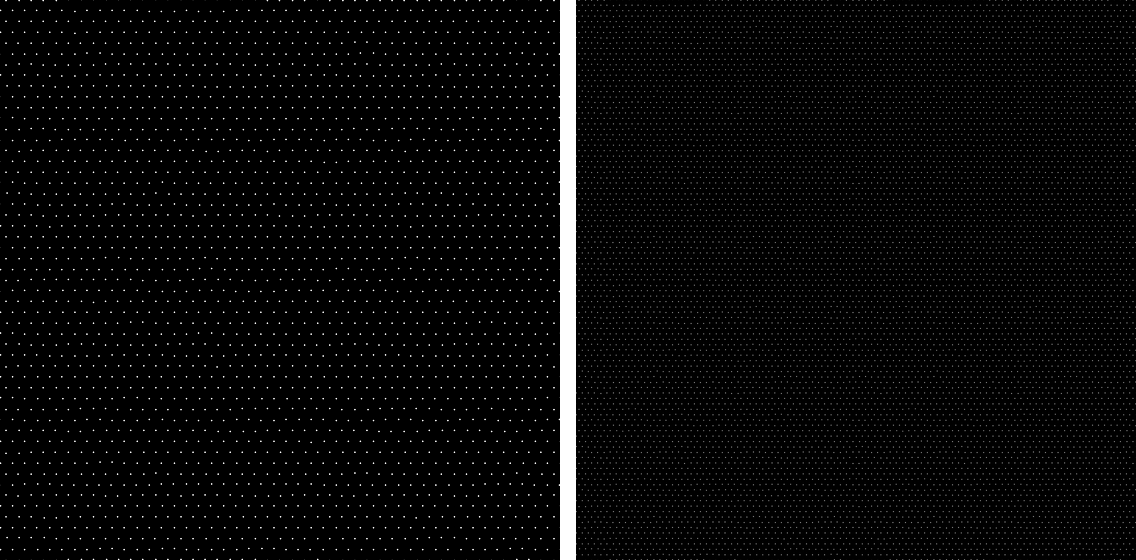
Left: one tile. Right: repeated 2 by 2.
Reproduce this pattern procedurally as a Shadertoy shader.

```glsl
// Tiny soft white dots on black, set in a staggered triangular lattice.
// Wrapping gradient noise drifts each dot slightly, then its centre snaps
// to a fine grid, so short runs of neighbours step together. Tiles.

#define COLUMNS 45.0
#define ROWS 52.0
#define SNAP_GRID 512.0                 // snapping steps across the canvas
#define DRIFT 1.0                       // noise strength, in snapping steps
#define DRIFT_PERIOD vec2(11.0, 31.0)   // noise cells across and down
#define DOT_CORE 0.20                   // solid radius, in snapping steps
#define DOT_EDGE 1.23                   // radius where the dot fades out
#define BACKGROUND vec3(0.0)
#define DOT_COLOR vec3(1.0)

// Pseudo-random unit gradient for a noise lattice point
vec2 gradientAt(vec2 cell, float seed) {
    vec2 id = mod(cell, DRIFT_PERIOD) + seed;
    vec3 q = fract(id.xyx * vec3(0.1031, 0.1030, 0.0973));
    q += dot(q, q.yzx + 33.33);
    float angle = 6.28319 * fract((q.x + q.y) * q.z);
    return vec2(cos(angle), sin(angle));
}

// Gradient noise that repeats every DRIFT_PERIOD cells
float wrappedNoise(vec2 p, float seed) {
    vec2 i = floor(p), f = fract(p);
    vec2 w = f * f * f * (f * (f * 6.0 - 15.0) + 10.0);
    vec2 e = vec2(1.0, 0.0);
    float a = dot(gradientAt(i, seed), f);
    float b = dot(gradientAt(i + e.xy, seed), f - e.xy);
    float c = dot(gradientAt(i + e.yx, seed), f - e.yx);
    float d = dot(gradientAt(i + e.xx, seed), f - e.xx);
    return mix(mix(a, b, w.x), mix(c, d, w.x), w.y);
}

// Centre of the lattice dot nearest to uv, drifted and snapped
vec2 dotCentre(vec2 uv) {
    vec2 count = vec2(COLUMNS, ROWS);
    float row = floor(uv.y * ROWS + 0.5);
    float stagger = 0.5 - 0.5 * mod(row, 2.0);
    float column = floor(uv.x * COLUMNS - stagger + 0.5);
    vec2 site = vec2(column + stagger, row);

    vec2 p = mod(site, count) / count * DRIFT_PERIOD + 0.37;
    vec2 drift = DRIFT * vec2(wrappedNoise(p, 17.0), wrappedNoise(p, 71.0));
    return (floor(site / count * SNAP_GRID + drift) + 0.5) / SNAP_GRID;
}

void mainImage(out vec4 fragColor, in vec2 fragCoord) {
    vec2 uv = fragCoord / iResolution.xy;
    float radius = length(uv - dotCentre(uv)) * SNAP_GRID;
    float coverage = 1.0 - smoothstep(DOT_CORE, DOT_EDGE, radius);
    fragColor = vec4(mix(BACKGROUND, DOT_COLOR, coverage), 1.0);
}
```
